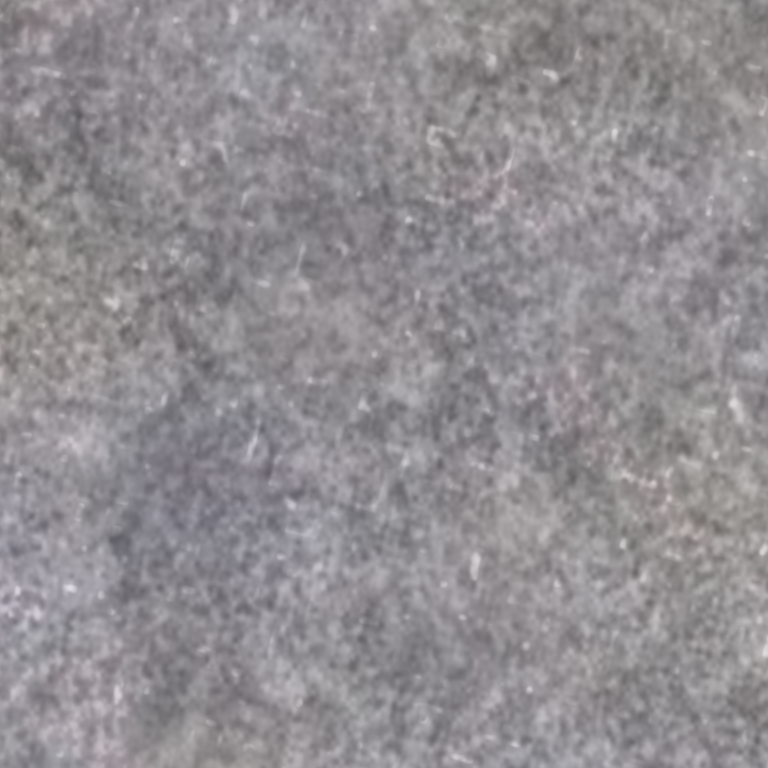
Write a WebGL 1 fragment shader that draws this texture.

```glsl
precision highp float;
// Weathered grey stone: soft fine grain over broad cloudy tone, with pale
// pinkish mineral patches along a falling diagonal and faint colour drifts.
// Built from layers of rotated value noise, each summed as a signed offset.
uniform vec2 u_resolution;

#define BASE_TONE 0.561
#define CLOUD_AMOUNT 0.050
#define MOTTLE_AMOUNT 0.046
#define GRAIN_AMOUNT 0.100
#define GRAIN_SCALE 66.0
#define FLECK_AMOUNT 0.15
#define VEIN_AMOUNT 0.085
#define TINT_AMOUNT 0.022

float hash(vec2 cell) {
  vec3 p = fract(vec3(cell.xyx) * 0.1031);
  p += dot(p, p.yzx + 33.33);
  return fract((p.x + p.y) * p.z);
}

// Smooth value noise in -1..1
float noise(vec2 p) {
  vec2 cell = floor(p);
  vec2 f = fract(p);
  f = f * f * (3.0 - 2.0 * f);
  float low = mix(hash(cell), hash(cell + vec2(1.0, 0.0)), f.x);
  float high = mix(hash(cell + vec2(0.0, 1.0)), hash(cell + 1.0), f.x);
  return 2.0 * mix(low, high, f.y) - 1.0;
}

vec2 rotate(vec2 p, float angle) {
  float c = cos(angle);
  float s = sin(angle);
  return vec2(c * p.x - s * p.y, s * p.x + c * p.y);
}

// Broad tone, three octaves
float clouds(vec2 p) {
  float sum = 0.0;
  float weight = 1.0;
  for (int i = 0; i < 3; i++) {
    sum += weight * noise(p);
    p = rotate(p, 0.9) * 2.1 + 17.3;
    weight *= 0.75;
  }
  return sum;
}

// Ragged patches stretched along the falling diagonal
float veinMask(vec2 p) {
  vec2 along = rotate(p, 0.68) * vec2(3.6, 10.0) + 41.0;
  float ragged = noise(along) + 0.35 * noise(p * 24.0 + 7.0);
  return smoothstep(0.5, 1.05, ragged);
}

// Small soft grains, slightly taller than wide
float grains(vec2 p) {
  vec2 q = p * GRAIN_SCALE * vec2(1.08, 0.94);
  float coarse = noise(rotate(q, 0.35) + 60.0);
  float middle = noise(rotate(q, -0.5) * 1.45 + 130.0);
  float fine = noise(rotate(q, 0.12) * 2.1 + 210.0);
  return 0.62 * coarse + 0.62 * middle + 0.4 * fine;
}

void main() {
  vec2 uv = gl_FragCoord.xy / min(u_resolution.x, u_resolution.y);

  // Cloudy tone and mid-sized mottling
  float tone = BASE_TONE + CLOUD_AMOUNT * 0.75 * clouds(uv * 4.0 + 5.0);
  tone += MOTTLE_AMOUNT * noise(rotate(uv, 0.6) * 27.0 + 90.0);

  // Grain whose contrast varies from place to place
  float grain = grains(uv);
  float roughness = 1.0 + 0.35 * noise(uv * 5.0 + 30.0);
  tone += GRAIN_AMOUNT * roughness * grain;

  // Pale patches with a shadowed lower side
  float vein = veinMask(uv);
  float shade = veinMask(uv + vec2(0.03, 0.045));
  float sparkle = 0.45 + 0.8 * smoothstep(-0.2, 0.9, grain);
  tone += VEIN_AMOUNT * (vein * sparkle - 0.4 * shade * (1.0 - vein));

  // Scattered bright flecks
  float fleck = smoothstep(0.55, 1.0, noise(rotate(uv, 0.25) * 56.0 + 300.0));
  tone += FLECK_AMOUNT * fleck * (0.5 + 0.5 * smoothstep(-0.3, 0.6, grain));

  // Slow drift between olive and blue-violet, with pink in the patches
  float drift = noise(uv * 3.2 + 70.0) + 0.5 * noise(uv * 9.0 + 80.0);
  float blush = 0.35 * noise(uv * 13.0 + 110.0) + 0.8 * vein;
  vec3 color = vec3(tone) + vec3(0.005, -0.008, 0.005);
  color += TINT_AMOUNT * drift * vec3(-0.25, -0.1, 0.75);
  color += TINT_AMOUNT * blush * vec3(0.7, -0.4, -0.1);

  gl_FragColor = vec4(clamp(color, 0.0, 1.0), 1.0);
}
```
